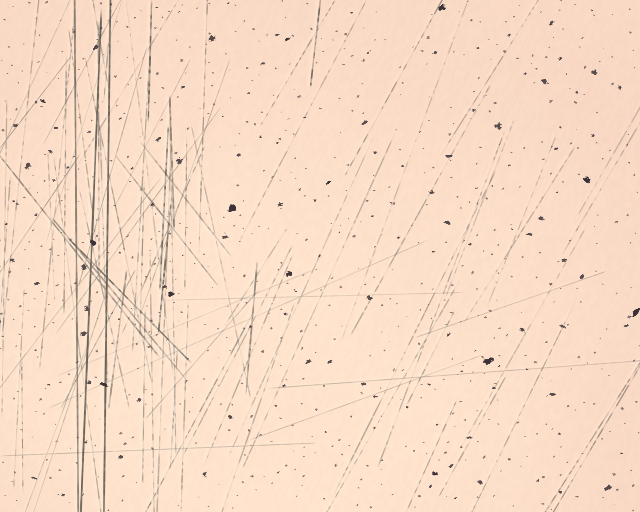
Give the GLSL for this texture, as a WebGL 1 fragment shader.

```glsl
precision highp float;
// Worn, polished peach metal under a microscope: families of scratches, mostly
// steep and dashed, over a softly shaded plate, with dark pits scattered by
// jittered grids. Lengths are in units of the canvas height.
uniform vec2 u_resolution;

const vec3 BRIGHT_PLATE = vec3(1.0, 0.892, 0.804);
const vec3 SHADED_PLATE = vec3(0.972, 0.846, 0.766);
const vec3 SCRATCH_INK = vec3(0.36, 0.34, 0.31);
const vec3 PIT_INK = vec3(0.23, 0.20, 0.22);
const vec2 GLOW_CENTRE = vec2(0.48, 0.22);
const float GRAIN = 0.016;
const float RIDGE_LIGHT = 0.03;
const int MAX_SCRATCHES = 32;

float hash(vec2 p) {
  vec3 q = fract(vec3(p.xyx) * 0.1031);
  q += dot(q, q.yzx + 33.33);
  return fract((q.x + q.y) * q.z);
}

float noise(vec2 p) {
  vec2 i = floor(p), f = fract(p);
  f = f * f * (3.0 - 2.0 * f);
  float low = mix(hash(i), hash(i + vec2(1.0, 0.0)), f.x);
  float high = mix(hash(i + vec2(0.0, 1.0)), hash(i + vec2(1.0, 1.0)), f.x);
  return mix(low, high, f.y);
}

float pick(vec2 range, float id, float seed) {
  return mix(range.x, range.y, hash(vec2(id * 7.0 + 3.0, seed)));
}

// One family of scratches. ink = half width, strength, dashing.
// Adds to marks.x (dark groove) and marks.y (lit ridge beside it).
void scratches(inout vec2 marks, vec2 p, float seed, int count, vec2 xs, vec2 ys,
               vec2 angles, vec2 halfLengths, vec3 ink) {
  float pixel = 1.0 / u_resolution.y;
  for (int i = 0; i < MAX_SCRATCHES; i++) {
    if (i >= count) break;
    float id = float(i);
    vec2 centre = vec2(pick(xs, id, seed), pick(ys, id, seed + 1.0));
    float angle = pick(angles, id, seed + 2.0);
    float reach = pick(halfLengths, id, seed + 3.0);
    float strength = ink.y * pick(vec2(0.5, 1.0), id, seed + 4.0);
    vec2 dir = vec2(cos(angle), sin(angle));
    vec2 d = p - centre;
    float along = dot(d, dir);
    float across = dot(d, vec2(-dir.y, dir.x));
    if (abs(across) > 0.012 || abs(along) > reach) continue;

    float row = id * 5.0 + seed;
    float fine = noise(vec2(along * 150.0 + 90.0, row));
    float slow = noise(vec2(along * 22.0 + 50.0, row + 2.5));
    float dashes = smoothstep(0.36, 0.66, fine * 0.6 + slow * 0.4);
    float wear = mix(1.0, dashes, ink.z);
    float ends = smoothstep(reach, reach * 0.93, abs(along));
    float width = ink.x * (0.7 + 0.6 * slow);
    float wide = max(width, 0.5 * pixel);
    float edge = 0.6 * pixel;
    float line = smoothstep(wide + edge, wide - edge, abs(across)) * width / wide;
    marks.x = 1.0 - (1.0 - marks.x) * (1.0 - line * wear * ends * strength);
    float side = (across - 2.5 * width) / (1.5 * width + pixel);
    marks.y += exp(-side * side) * ends * strength;
  }
}

// Ragged pits, at most one per grid cell, kept clear of the cell border.
float pits(vec2 p, float cell, float share, vec2 radii, float seed) {
  vec2 g = mat2(0.88, 0.475, -0.475, 0.88) * p / cell + seed;
  vec2 id = floor(g);
  if (hash(id + seed) > share) return 0.0;
  float size = hash(id + seed + 17.0);
  float radius = mix(radii.x, radii.y, size * size);
  vec2 jitter = vec2(hash(id + seed + 31.0), hash(id + seed + 47.0));
  vec2 d = (fract(g) - mix(vec2(0.25), vec2(0.75), jitter)) * cell;
  float turn = mix(0.2, 1.5, hash(id + seed + 59.0));
  d = mat2(cos(turn), sin(turn), -sin(turn), cos(turn)) * d;
  d.x *= mix(1.0, 2.2, hash(id + seed + 71.0));
  float ragged = (noise(d / radius * 1.6 + id * 3.0 + 40.0) - 0.5) * radius * 1.1;
  float edge = 0.7 / u_resolution.y;
  return smoothstep(edge, -edge, length(d) + ragged - radius);
}

void main() {
  vec2 p = gl_FragCoord.xy / u_resolution.y;

  // Plate: broad shading and a fine slanted grain
  float shade = smoothstep(0.15, 0.95, length((p - GLOW_CENTRE) * vec2(0.95, 0.9)));
  shade += 0.25 * (noise(p * 5.0 + 8.0) - 0.5);
  vec2 slant = vec2(p.x * 0.88 - p.y * 0.475, p.x * 0.475 + p.y * 0.88);
  float grain = noise(slant * vec2(210.0, 90.0) + 300.0) - 0.5;
  vec3 colour = mix(BRIGHT_PLATE, SHADED_PLATE, clamp(shade, 0.0, 1.0)) + grain * GRAIN;

  // Scratches: long cuts, steep left hairs, short cuts, slanted dashes,
  // falling diagonals, shallow hairs, left crossings
  vec2 m = vec2(0.0);
  scratches(m, p, 11.0, 3, vec2(0.13, 0.24), vec2(0.45, 0.55), vec2(1.53, 1.61), vec2(0.5, 0.62), vec3(0.0017, 0.95, 0.15));
  scratches(m, p, 23.0, 28, vec2(0.0, 0.44), vec2(0.1, 0.95), vec2(1.44, 1.8), vec2(0.12, 0.45), vec3(0.0012, 0.6, 0.75));
  scratches(m, p, 37.0, 7, vec2(0.2, 0.68), vec2(0.3, 0.95), vec2(1.42, 1.72), vec2(0.08, 0.2), vec3(0.0016, 0.95, 0.55));
  scratches(m, p, 41.0, 30, vec2(0.25, 1.25), vec2(0.0, 0.95), vec2(0.98, 1.25), vec2(0.1, 0.4), vec3(0.0012, 0.55, 0.8));
  scratches(m, p, 59.0, 5, vec2(0.12, 0.45), vec2(0.4, 0.85), vec2(2.2, 2.35), vec2(0.12, 0.3), vec3(0.0014, 0.85, 0.5));
  scratches(m, p, 67.0, 7, vec2(0.3, 1.1), vec2(0.1, 0.6), vec2(-0.05, 0.55), vec2(0.2, 0.5), vec3(0.0008, 0.4, 0.25));
  scratches(m, p, 83.0, 14, vec2(0.0, 0.42), vec2(0.05, 0.95), vec2(0.85, 1.3), vec2(0.15, 0.4), vec3(0.0009, 0.5, 0.35));
  colour += RIDGE_LIGHT * min(m.y, 1.0);
  colour = mix(min(colour, vec3(1.0, 0.91, 0.83)), SCRATCH_INK, m.x);

  // Pits: dust, specks and a few large chips
  float dust = 0.6 * pits(p, 0.024, 0.32, vec2(0.0012, 0.0028), 5.0);
  float specks = 0.85 * pits(p, 0.058, 0.36, vec2(0.002, 0.0062), 13.0);
  float chips = pits(p, 0.2, 0.36, vec2(0.005, 0.0115), 29.0);
  colour = mix(colour, PIT_INK, max(dust, max(specks, chips)));
  gl_FragColor = vec4(colour, 1.0);
}
```
